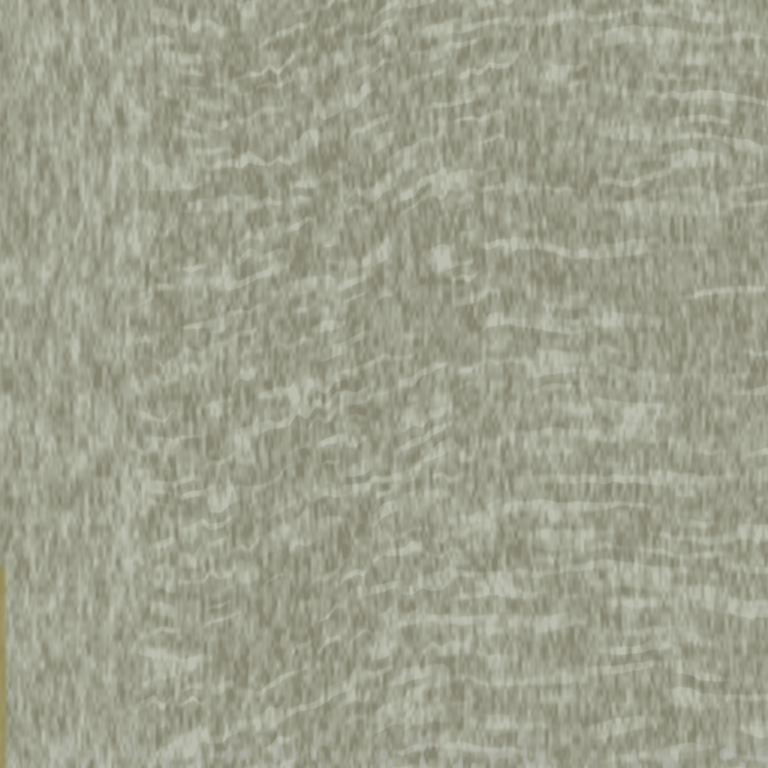
A WebGL 2 fragment shader for this texture:

```glsl
#version 300 es
precision highp float;
// Pale grey-green quartersawn wood: fine upright fibres crossed by light ray flecks.
// Fibres are stretched value noise; flecks are thresholded noise laid along a
// sine-warped flow that climbs through the middle and levels out to the right.

uniform vec2 u_resolution;
out vec4 outColor;

const vec3 DARK_WOOD = vec3(0.53, 0.53, 0.452);
const vec3 LIGHT_WOOD = vec3(0.722, 0.734, 0.672);
const vec3 EDGE_OCHRE = vec3(0.59, 0.55, 0.33);
const vec3 WORN_WHITE = vec3(0.73, 0.74, 0.72);

const float BASE_TONE = 0.49;
const vec2 FIBRE_SCALE = vec2(172.0, 52.0);
const vec2 STREAK_SCALE = vec2(118.0, 20.0);
const vec2 SPECK_SCALE = vec2(255.0, 112.0);
const vec2 SHORT_FLECK_SCALE = vec2(28.0, 90.0);
const vec2 LONG_FLECK_SCALE = vec2(11.0, 86.0);
const vec2 PATCH_SCALE = vec2(36.0, 50.0);
const float FIBRE_GAIN = 0.68;
const float SPECK_GAIN = 0.52;
const float FLECK_GAIN = 0.36;
const float PATCH_GAIN = 0.28;
const float FLOW_RISE = 0.14;
const float FLOW_TILT = 0.13;
const float PLAIN_STRIP = 0.175;

float hash(vec2 cell) {
    uvec2 q = uvec2(ivec2(cell)) * uvec2(1597334677u, 3812015801u);
    uint h = (q.x ^ q.y) * 1597334677u;
    h = (h ^ (h >> 15)) * 2246822519u;
    h ^= h >> 13;
    return float(h >> 8) / 16777216.0;
}

float noise(vec2 p) {
    vec2 cell = floor(p);
    vec2 f = fract(p);
    f = f * f * (3.0 - 2.0 * f);
    float low = mix(hash(cell), hash(cell + vec2(1.0, 0.0)), f.x);
    float high = mix(hash(cell + vec2(0.0, 1.0)), hash(cell + vec2(1.0)), f.x);
    return mix(low, high, f.y);
}

float centred(vec2 p) {
    return noise(p) - 0.5;
}

float bump(float x, float centre, float width) {
    float d = (x - centre) / width;
    return exp(-d * d);
}

// Height along the fleck lines, constant on each line; fibres nudge it in steps.
float fleckFlow(vec2 p, float across) {
    float rise = FLOW_RISE * smoothstep(0.22, 0.68, across);
    float sway = 0.006 * sin(p.x * 19.0 + p.y * 8.0)
               + 0.003 * sin(p.x * 43.0 - p.y * 21.0 + 1.3);
    float level = smoothstep(0.56, 0.72, across);
    float step = mix(0.014, 0.005, level) * centred(vec2(p.x * 80.0, p.y * 24.0) + 71.0);
    return p.y - rise + sway + step;
}

float fibreTone(vec2 p, float plain) {
    vec2 q = p + vec2(0.003 * sin(p.y * 13.0 + p.x * 5.0), 0.0);
    float fibre = FIBRE_GAIN * centred(q * FIBRE_SCALE);
    float streak = mix(0.16, 0.52, plain) * centred(q * STREAK_SCALE + 37.0);
    float speck = SPECK_GAIN * centred(q * SPECK_SCALE + 113.0);
    return fibre + streak + speck;
}

float fleckTone(vec2 p, float flow, float across) {
    vec2 q = vec2(p.x, flow);
    float level = smoothstep(0.56, 0.72, across);
    float shortNoise = noise(q * SHORT_FLECK_SCALE + 211.0);
    float longNoise = noise(q * LONG_FLECK_SCALE + 307.0);
    float n = mix(shortNoise, longNoise, 0.25 + 0.45 * level);
    float crest = smoothstep(0.52, 0.78, n);
    return FLECK_GAIN * (crest - 0.27 + 0.5 * (n - 0.5));
}

void main() {
    vec2 p = gl_FragCoord.xy / u_resolution;
    float across = p.x - FLOW_TILT * (p.y - 0.5);
    float plain = 1.0 - smoothstep(PLAIN_STRIP - 0.02, PLAIN_STRIP + 0.03, p.x);
    float flow = fleckFlow(p, across);

    // Fibres everywhere, flecks outside the plain strip
    float tone = BASE_TONE + fibreTone(p, plain);
    tone += (1.0 - plain) * fleckTone(p, flow, across);

    // Pale patches gather along two upright bands
    float bands = 0.15 + 0.6 * bump(p.x, 0.235, 0.06) + 0.7 * bump(across, 0.61, 0.07);
    float patches = smoothstep(0.45, 0.9, noise(vec2(p.x, flow) * PATCH_SCALE + 401.0));
    tone += (1.0 - plain) * PATCH_GAIN * bands * (patches - 0.12);

    // Broad shading: paler strip and seam, duller centre
    tone += 0.03 * plain + 0.10 * bump(p.x, PLAIN_STRIP, 0.008);
    tone -= 0.04 * bump(across, 0.44, 0.13);
    tone += 0.03 * centred(p * 5.0 + 503.0);

    vec3 color = mix(DARK_WOOD, LIGHT_WOOD, clamp(tone, -0.05, 1.08));

    // Worn lower edge and a thin ochre margin
    float scratches = smoothstep(0.55, 0.85, noise(p * vec2(120.0, 55.0) + 601.0));
    float worn = scratches * (1.0 - smoothstep(0.015, 0.055, p.y));
    color = mix(color, WORN_WHITE, 0.55 * worn);
    float margin = (1.0 - smoothstep(0.004, 0.012, p.x)) * (1.0 - smoothstep(0.25, 0.275, p.y));
    color = mix(color, EDGE_OCHRE, 0.75 * margin);

    outColor = vec4(color, 1.0);
}
```
